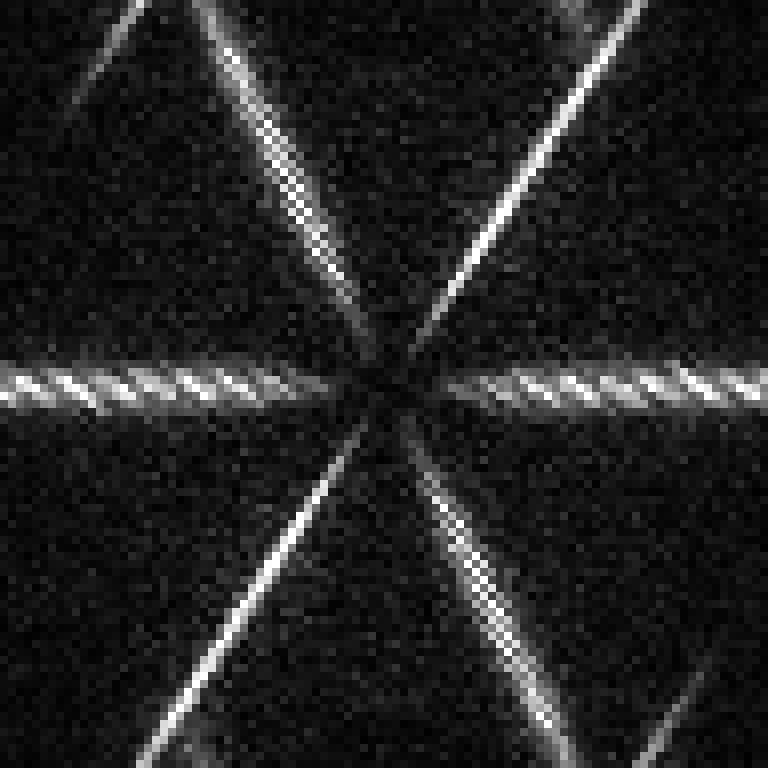
Give the GLSL for this background, as a WebGL 1 fragment shader.

```glsl
precision highp float;
// Draws a grainy, blocky frequency spectrum: three streaks crossing at a dark centre.

uniform vec2 u_resolution;

const float CELLS = 96.0;                  // blocks along each side
const vec2 CENTRE_CELL = vec2(48.0, 47.0); // block where the streaks cross
const float TAU = 6.2831853;

float hash(vec2 p) {
  return fract(sin(dot(p, vec2(127.1, 311.7))) * 43758.5453);
}

float gauss(float x, float width) {
  return exp(-0.5 * x * x / (width * width));
}

// Speckle with a long bright tail, as in a magnitude spectrum
float speckle(vec2 cell) {
  return sqrt(-2.0 * log(max(hash(cell), 0.002)));
}

// Streak from the centre: x is its core, y its wide halo
vec2 streak(vec2 p, vec2 dir, float width, float fadeStart, float fadeEnd) {
  float along = dot(p, dir);
  float across = dot(p, vec2(-dir.y, dir.x));
  float strength = smoothstep(0.0, 0.22, along)
                 * (1.0 - smoothstep(fadeStart, fadeEnd, along));
  float taper = mix(0.65, 1.0, smoothstep(0.05, 0.25, along));
  return strength * vec2(gauss(across, width * taper), gauss(across, 0.038));
}

// The same streak, wrapping round the top and bottom sides
vec2 wrappedStreak(vec2 p, vec2 dir, float width, float fadeStart, float fadeEnd) {
  vec2 sum = vec2(0.0);
  for (int i = -1; i <= 1; i++) {
    sum += streak(p + vec2(0.0, float(i)), dir, width, fadeStart, fadeEnd);
  }
  return sum;
}

// Slanted bands along the level streak
float hatch(vec2 p) {
  float wave = cos(TAU * (p.x + 1.2 * p.y - 0.0885) / 0.0533);
  return 0.62 + 0.33 * wave;
}

// Alternating blocks, strongest part way along a streak
float checker(vec2 cell, float radius) {
  float alternate = 1.0 - 2.0 * mod(cell.x + cell.y, 2.0);
  return 0.66 + 0.36 * alternate * gauss(radius - 0.26, 0.14);
}

float cellBrightness(vec2 cell) {
  // Opposite blocks share one value
  vec2 k = cell - CENTRE_CELL;
  if (k.x < 0.0 || (k.x == 0.0 && k.y < 0.0)) k = -k;
  vec2 p = k / CELLS;
  float radius = length(p);

  vec2 level = streak(p, vec2(1.0, 0.0), 0.0175, 0.5, 0.95);
  vec2 rising = wrappedStreak(p, normalize(vec2(1.0, 1.54)), 0.0066, 0.46, 0.83);
  vec2 falling = wrappedStreak(p, normalize(vec2(1.0, -2.1)), 0.0138, 0.43, 0.7);

  float core = level.x * hatch(p) + rising.x * 1.05
             + falling.x * checker(k, radius);
  float halo = level.y + rising.y + falling.y;

  // Speckled floor, dimmer at the centre and toward the corners
  float floorLevel = 0.031 + 0.029 * gauss(radius - 0.27, 0.17);
  float grain = speckle(k + 7.0) * (floorLevel + 0.066 * halo);
  return grain + core * (0.65 + 0.55 * hash(k + 41.0));
}

void main() {
  // Blend neighbouring blocks over one pixel for smooth edges
  vec2 position = gl_FragCoord.xy / u_resolution * CELLS - 0.5;
  vec2 base = floor(position);
  vec2 pixelSize = CELLS / u_resolution;
  vec2 blend = clamp((position - base - 0.5) / pixelSize + 0.5, 0.0, 1.0);

  float brightness = 0.0;
  for (int i = 0; i < 2; i++) {
    for (int j = 0; j < 2; j++) {
      vec2 corner = vec2(float(i), float(j));
      vec2 weight = mix(1.0 - blend, blend, corner);
      float value = min(cellBrightness(base + corner), 1.0);
      brightness += weight.x * weight.y * value;
    }
  }
  gl_FragColor = vec4(vec3(brightness), 1.0);
}
```
